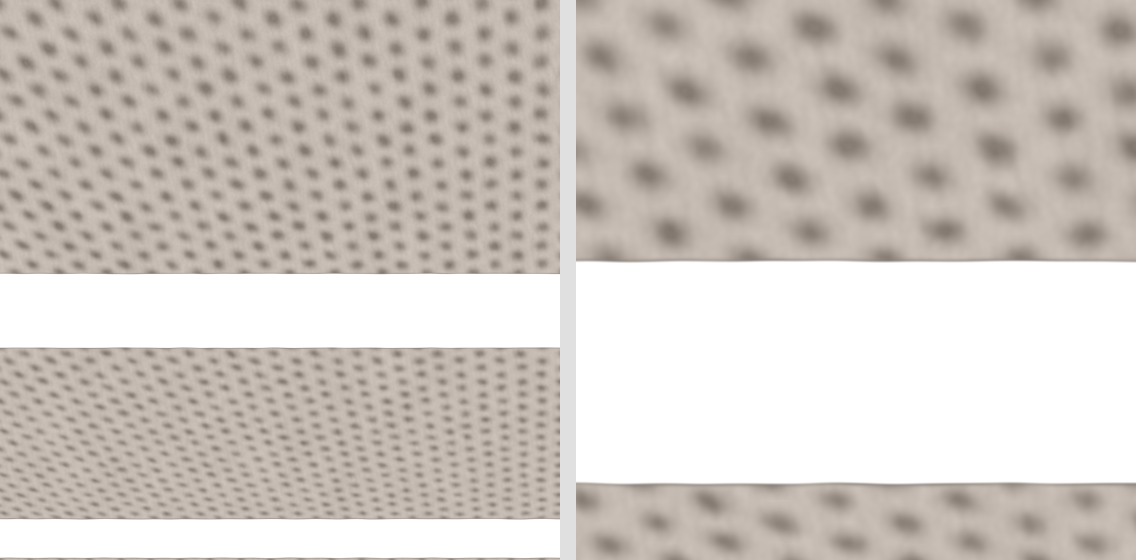
Left, the full canvas; right, a detail of the centre.
Give the GLSL for this texture, as a WebGL 1 fragment shader.

```glsl
precision highp float;
// Perforated cloth seen in perspective, cut into strips by white gaps.
// Pixels are projected onto one receding plane that carries a staggered
// lattice of soft round holes; gradient noise adds wear and fibre streaks.

uniform vec2 u_resolution;

// Colours
const vec3 CLOTH = vec3(0.782, 0.742, 0.710);
const vec3 HOLE = vec3(0.525, 0.487, 0.455);
const vec3 RIM = vec3(0.540, 0.510, 0.480);
const vec3 GAP = vec3(1.0);

// Perspective: vanishing point, column pitch and row density
const vec2 VANISH = vec2(0.9674, -0.979);
const float COLUMN_PITCH = 0.0548;
const float ROW_DENSITY = 70.13;
const float ROW_PHASE = 0.54;

// Strip borders, from the top down
const float TOP_EDGE = 0.511;
const float MIDDLE_TOP = 0.379;
const float MIDDLE_BOTTOM = 0.0729;
const float LOWEST_EDGE = 0.0039;

// Holes and wear
const float HOLE_RADIUS = 0.27;
const float HOLE_JITTER = 0.10;
const float HOLE_VARIATION = 0.26;
const float WARP = 0.09;
const float FIBRE = 0.035;
const float MOTTLE = 0.022;
const float RIM_WIDTH = 0.0017;
const float EDGE_WAVE = 0.0012;

vec2 hash2(vec2 p) {
  vec3 q = fract(p.xyx * vec3(0.1031, 0.1030, 0.0973));
  q += dot(q, q.yzx + 33.33);
  return fract((q.xx + q.yz) * q.zy);
}

float cornerSlope(vec2 cell, vec2 offset) {
  return dot(hash2(cell) * 2.0 - 1.0, offset);
}

float gradientNoise(vec2 p) {
  vec2 i = floor(p);
  vec2 f = p - i;
  vec2 w = f * f * f * (f * (f * 6.0 - 15.0) + 10.0);
  vec2 e = vec2(1.0, 0.0);
  float low = mix(cornerSlope(i, f), cornerSlope(i + e, f - e), w.x);
  float high = mix(cornerSlope(i + e.yx, f - e.yx),
                   cornerSlope(i + e.xx, f - e.xx), w.x);
  return mix(low, high, w.y);
}

// Soft holes at the integer points of one rectangular lattice
float holes(vec2 q, float seed) {
  vec2 id = floor(q + 0.5);
  vec2 rnd = hash2(id + seed);
  vec2 r = (q - id) * vec2(2.0, 1.0) + (rnd - 0.5) * HOLE_JITTER;
  float strength = 1.0 + (hash2(id + seed + 57.0).x - 0.5) * HOLE_VARIATION;
  return strength * exp(-dot(r, r) / (HOLE_RADIUS * HOLE_RADIUS));
}

// Signed depth inside the nearest strip; negative in the gaps
float stripDepth(vec2 p) {
  float y = p.y + EDGE_WAVE * gradientNoise(vec2(p.x * 24.0, p.y * 9.0));
  float middle = min(y - MIDDLE_BOTTOM, MIDDLE_TOP - y);
  return max(max(y - TOP_EDGE, middle), LOWEST_EDGE - y);
}

void main() {
  vec2 p = gl_FragCoord.xy / u_resolution;

  // Project onto the receding plane
  float depth = p.y - VANISH.y;
  vec2 plane = vec2((p.x - VANISH.x) / (COLUMN_PITCH * depth),
                    ROW_DENSITY / depth - ROW_PHASE);
  vec2 warp = vec2(gradientNoise(plane * vec2(3.0, 1.5)),
                   gradientNoise(plane * vec2(3.0, 1.5) + 41.0));
  plane += warp * WARP * vec2(0.5, 1.0);

  // Two lattices offset by half a cell make the stagger
  float hole = holes(plane, 3.0) + holes(plane - 0.5, 119.0);
  float contrast = mix(0.78, 1.0, smoothstep(1.0, 1.6, depth));
  vec3 color = mix(CLOTH, HOLE, clamp(hole * contrast, 0.0, 1.0));

  // Fibre streaks and broad mottling
  float fibre = gradientNoise(vec2(p.x * 130.0 + p.y * 25.0, p.y * 48.0))
              + 0.6 * gradientNoise(p * vec2(210.0, 170.0) + 17.0);
  float mottle = gradientNoise(p * vec2(14.0, 10.0) + 5.0);
  color += FIBRE * fibre + MOTTLE * mottle;

  // Worn dark rim, then the white gaps
  float inside = stripDepth(p);
  float wear = 0.65 + 0.5 * gradientNoise(vec2(p.x * 30.0, p.y * 12.0) + 9.0);
  float rim = exp(-inside * inside / (RIM_WIDTH * RIM_WIDTH));
  color = mix(color, RIM, clamp(rim * wear, 0.0, 1.0));
  float soft = max(0.0010, 0.75 / u_resolution.y);
  color = mix(GAP, color, smoothstep(-soft, soft, inside));

  gl_FragColor = vec4(clamp(color, 0.0, 1.0), 1.0);
}
```
